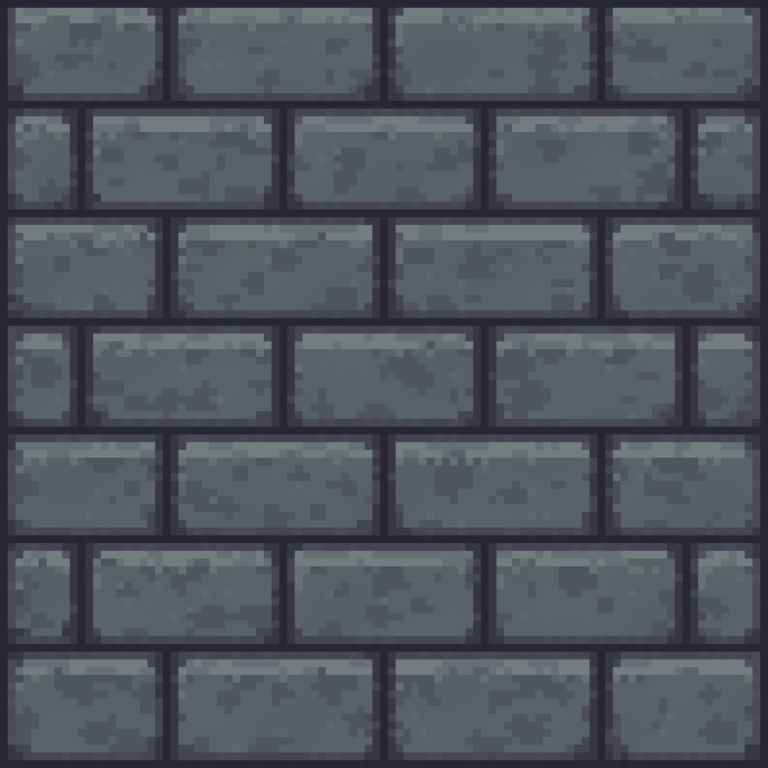
A three.js fragment shader for this texture:

```glsl
varying vec2 vUv;

const float GRID = 99.0;
const float LAST = GRID - 1.0;
const float ROW_PITCH = 14.0;
const float LAST_ROW = 6.0;

const vec3 MORTAR = vec3(0.160, 0.150, 0.200);
const vec3 DEEP_EDGE = vec3(0.215, 0.210, 0.260);
const vec3 SOFT_EDGE = vec3(0.270, 0.270, 0.320);
const vec3 STAIN = vec3(0.312, 0.332, 0.365);
const vec3 STONE = vec3(0.347, 0.382, 0.402);
const vec3 DIM_LIGHT = vec3(0.400, 0.440, 0.450);
const vec3 HIGHLIGHT = vec3(0.450, 0.490, 0.490);

float hash(vec2 p) {
  return fract(sin(dot(p, vec2(12.71, 31.17))) * 4375.85);
}

// Signed distance to scattered round spots of random size
float spotDistance(vec2 p) {
  vec2 base = floor(p);
  float nearest = 2.0;
  for (int y = -1; y <= 1; y++) {
    for (int x = -1; x <= 1; x++) {
      vec2 id = base + vec2(float(x), float(y));
      vec2 seed = id + vec2(hash(id), hash(id + 41.3));
      float radius = mix(0.05, 0.42, hash(id + 17.9));
      nearest = min(nearest, distance(p, seed) - radius);
    }
  }
  return nearest;
}

// Stone face with blocky stains, pale flecks and a slow change of tone
vec3 stoneFace(vec2 cell, vec2 brick) {
  vec2 p = cell / vec2(6.0, 4.5) + brick * vec2(7.3, 5.9);
  float ragged = 0.24 * (hash(floor(cell / vec2(2.0, 1.0)) + 3.7) - 0.5);
  float tone = sin(cell.x * 0.31 + brick.y * 2.0) + sin(cell.y * 0.47 + cell.x * 0.13);
  vec3 color = STONE + 0.004 * tone;
  color = mix(color, DIM_LIGHT, 0.45 * step(0.975, hash(cell + 8.1)));
  return mix(color, STAIN, step(spotDistance(p) + ragged, 0.0));
}

// Broken two-cell light band with short drips below it
vec3 addTopLight(vec3 color, vec2 cell, float top, float left) {
  float chunk = hash(vec2(floor(cell.x / 3.0), cell.y));
  float speck = hash(cell + 23.4);
  float strength = 0.7 * chunk + 0.3 * speck;
  if (top > 1.5 && top < 2.5) {
    color = mix(DIM_LIGHT, HIGHLIGHT, step(0.42, strength));
  } else if (top > 2.5 && top < 3.5) {
    color = strength > 0.4 ? HIGHLIGHT : (strength > 0.2 ? DIM_LIGHT : color);
  } else if (top > 3.5 && top < 4.5 && speck > 0.88) {
    color = DIM_LIGHT;
  }
  bool sideDrip = left > 1.5 && left < 2.5 && top > 3.5 && top < 6.5;
  return sideDrip && speck > 0.5 ? DIM_LIGHT : color;
}

// Dark rim and chipped corners; side and rise count cells from the joints
vec3 addEdges(vec3 color, vec2 cell, float side, float rise, float low, float border) {
  float chip = hash(cell + 61.2);
  float corner = side + rise - 1.6 * chip - 0.7 * low;
  if (side < 2.5 && chip < 0.13) color = mix(color, SOFT_EDGE, 0.7);
  if (corner < 3.2) color = SOFT_EDGE;
  if (rise < 1.5) color = mix(SOFT_EDGE, STAIN, 0.3 * step(0.7, chip));
  if (side < 1.5) {
    vec3 rim = mix(DEEP_EDGE, SOFT_EDGE, step(0.72, chip));
    color = mix(rim, STAIN, 0.7 * border);
  }
  return corner < 1.9 ? DEEP_EDGE : color;
}

// One square cell of the wall, counted from the upper left
vec3 wallCell(vec2 cell) {
  float row = clamp(floor((cell.y + 1.0) / ROW_PITCH), 0.0, LAST_ROW);
  float odd = mod(row, 2.0);
  float top = cell.y + 1.0 - row * ROW_PITCH;
  float bottom = ROW_PITCH + step(LAST_ROW, row) - top;

  // Alternate rows use shorter bricks and shifted joints
  float pitch = mix(28.0, 26.0, odd);
  float start = mix(21.0, 10.0, odd);
  float column = floor((cell.x - start) / pitch);
  float joint = start + column * pitch;
  float left = cell.x - max(joint, 0.0);
  float right = min(joint + pitch, LAST) - cell.x;

  float side = min(left, right);
  float rise = min(top, bottom);
  if (min(side, rise) < 0.5 || cell.y < 0.5) {
    return MORTAR + 0.008 * (hash(cell) - 0.5);
  }
  float border = 1.0 - step(1.5, min(cell.x, LAST - cell.x));
  vec3 color = stoneFace(cell, vec2(column, row));
  color = addTopLight(color, cell, top, left);
  return addEdges(color, cell, side, rise, step(bottom, top), border);
}

void main() {
  // Blend neighbouring cells across a narrow seam
  vec2 p = vec2(vUv.x, 1.0 - vUv.y) * GRID - 0.5;
  vec2 a = clamp(floor(p), 0.0, LAST);
  vec2 b = clamp(floor(p) + 1.0, 0.0, LAST);
  vec2 blend = smoothstep(0.4, 0.6, fract(p));
  vec3 upper = mix(wallCell(a), wallCell(vec2(b.x, a.y)), blend.x);
  vec3 lower = mix(wallCell(vec2(a.x, b.y)), wallCell(b), blend.x);
  gl_FragColor = vec4(mix(upper, lower, blend.y), 1.0);
}
```
